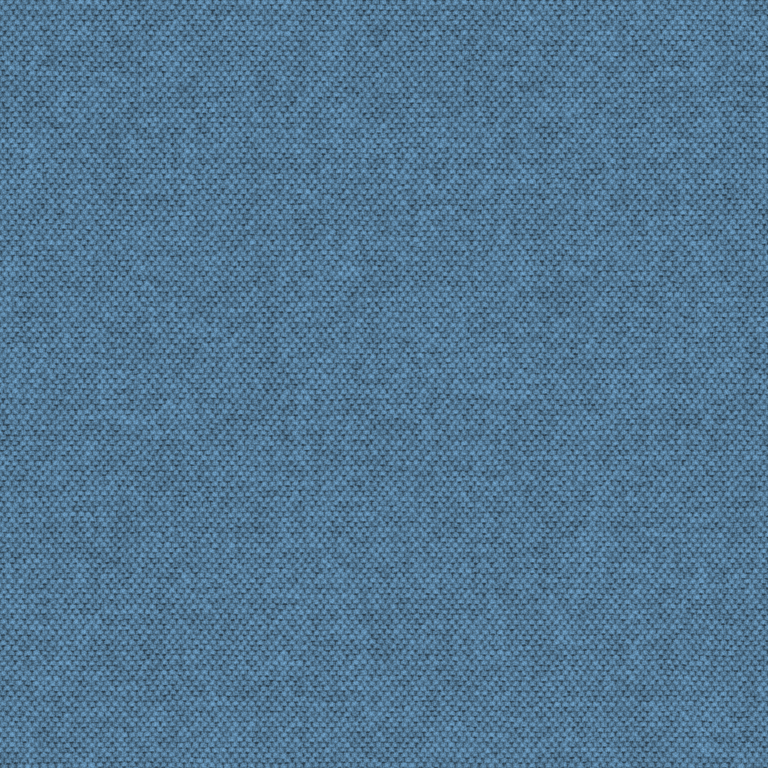
Reproduce this texture procedurally as a WebGL 2 fragment shader.

```glsl
#version 300 es
precision highp float;

uniform vec2 u_resolution;
out vec4 fragColor;

// Values to tune
const vec3 SHADE = vec3(0.24, 0.345, 0.425);
const vec3 LIGHT = vec3(0.40, 0.58, 0.72);
const vec2 WEAVE = vec2(96.0, 150.0);      // stitches across, rows up
const vec2 FIBRE_SCALE = vec2(380.0, 400.0);
const float BASE_TONE = 0.09;
const float DOME_GAIN = 0.60;
const float WEAVE_GAIN = 0.24;
const float GAP_DEPTH = 0.82;
const float STITCH_VARIATION = 0.24;
const float THREAD_VARIATION = 0.055;
const float MOTTLE_GAIN = 0.028;
const float FIBRE_GAIN = 0.82;
const int SAMPLES = 2;                     // per axis, for smooth edges
const float TAU = 6.28318;

float hash(vec2 p) {
    vec3 q = fract(p.xyx * vec3(0.1031, 0.1030, 0.0973));
    q += dot(q, q.yzx + 33.33);
    return fract((q.x + q.y) * q.z);
}

// Distance to the nearest scattered point
float cellular(vec2 p) {
    vec2 cell = floor(p);
    float nearest = 4.0;
    for (int y = -1; y <= 1; y++) {
        for (int x = -1; x <= 1; x++) {
            vec2 c = cell + vec2(x, y);
            vec2 d = c + vec2(hash(c), hash(c + 57.3)) - p;
            nearest = min(nearest, dot(d, d));
        }
    }
    return sqrt(nearest);
}

// Layered sines in turning directions, roughly -1 to 1
float mottle(vec2 p) {
    float sum = 0.0;
    float gain = 0.5;
    for (int i = 0; i < 5; i++) {
        sum += gain * sin(p.x + 1.3 * sin(p.y + float(i))) * cos(p.y * 0.8);
        p = mat2(1.2, 1.3, -1.3, 1.2) * p + 2.7;
        gain *= 0.72;
    }
    return sum;
}

// Slow change of tone along one thread
float thread(float index, float along) {
    float phase = TAU * hash(vec2(index, 11.7));
    float speed = mix(14.0, 32.0, hash(vec2(index, 3.1)));
    return 0.6 * sin(along * speed + phase)
         + 0.6 * sin(along * speed * 2.7 + phase * 3.0)
         + 1.2 * (hash(vec2(index, 29.5)) - 0.5);
}

// Staggered stitches: x = raised dome, y = dark gap below, z = own tone
vec3 stitches(vec2 p) {
    vec3 result = vec3(0.0);
    float firstRow = floor(p.y);
    for (int k = -1; k <= 1; k++) {
        float row = firstRow + float(k);
        float x = p.x + 0.5 * mod(row, 2.0);
        vec2 id = vec2(floor(x), row);
        float random = hash(id);
        vec2 q = vec2(fract(x) - 0.5, p.y - row - 0.5);
        q += vec2(0.12, 0.20) * (vec2(hash(id + 7.9), hash(id + 19.3)) - 0.5);

        // Flat-topped rounded pebble with narrow sides
        vec2 e = q / vec2(0.50, mix(0.60, 0.74, random));
        e *= e;
        float dome = max(0.0, 1.0 - dot(e, e));
        if (dome > result.x) {
            result.x = dome;
            result.z = hash(id + 83.0) - 0.5;
        }

        float dash = (1.0 - smoothstep(0.12, 0.36, abs(q.x)))
                   * (1.0 - smoothstep(0.02, 0.32, abs(q.y + 0.5)));
        result.y = max(result.y, dash * mix(0.25, 1.15, hash(id + 41.0)));
    }
    return result;
}

float clothTone(vec2 uv) {
    // Slightly wavy threads
    vec2 p = uv * WEAVE;
    p += vec2(0.20, 0.22) * vec2(mottle(uv.yx * 17.0), mottle(uv * 21.0 + 5.0));

    vec3 s = stitches(p);
    float tone = BASE_TONE + DOME_GAIN * s.x - GAP_DEPTH * s.y;
    tone += STITCH_VARIATION * s.z * smoothstep(0.0, 0.3, s.x);

    // Over-and-under relief of the crossing threads
    tone -= WEAVE_GAIN * cos(TAU * p.x) * sin(0.5 * TAU * p.y);

    // Uneven yarn in both directions, then broad fading
    tone += THREAD_VARIATION * thread(floor(p.y), uv.x);
    tone += THREAD_VARIATION * thread(floor(p.x * 2.0) + 500.0, uv.y);
    tone += MOTTLE_GAIN * mottle(uv * 13.0);

    // Fine slanted fibres
    vec2 slanted = vec2(uv.x + 0.4 * uv.y, uv.y - 0.3 * uv.x);
    return tone + FIBRE_GAIN * (0.5 - cellular(slanted * FIBRE_SCALE + 900.0));
}

void main() {
    float tone = 0.0;
    for (int i = 0; i < SAMPLES * SAMPLES; i++) {
        vec2 offset = (vec2(i % SAMPLES, i / SAMPLES) + 0.5) / float(SAMPLES) - 0.5;
        tone += clothTone((gl_FragCoord.xy + offset) / u_resolution.y);
    }
    tone = clamp(tone / float(SAMPLES * SAMPLES), -0.45, 1.35);
    fragColor = vec4(mix(SHADE, LIGHT, tone), 1.0);
}
```
